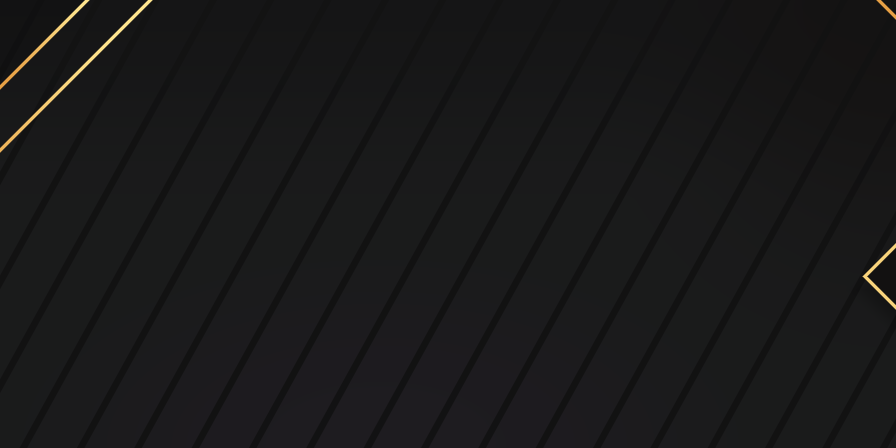
Reproduce this background procedurally as a WebGL 2 fragment shader.

```glsl
#version 300 es
precision highp float;

uniform vec2 u_resolution;
out vec4 fragColor;

// Lengths are in canvas heights
#define STRIPE_SPACING 0.128
#define STRIPE_OFFSET 0.052
#define STRIPE_LEAN 0.552
#define STRIPE_HALF_WIDTH 0.0074
#define GOLD_HALF_WIDTH 0.0037
#define DIAMOND_TIP vec2(1.932, 0.383)
#define STRIPE_COLOR vec3(0.066, 0.066, 0.067)
#define DEEP_GOLD vec3(0.91, 0.63, 0.27)
#define PALE_GOLD vec3(1.0, 0.90, 0.56)

float lineMask(float dist, float halfWidth, float pixel) {
    return 1.0 - smoothstep(halfWidth - 0.7 * pixel, halfWidth + 0.7 * pixel, abs(dist));
}

// Charcoal, cooler and lighter toward the bottom, dim at the top corners
vec3 backdrop(vec2 p) {
    vec3 top = vec3(0.083, 0.083, 0.086);
    vec3 middle = vec3(0.102, 0.104, 0.106);
    vec3 bottom = vec3(0.116, 0.108, 0.124);
    vec3 color = mix(middle, top, smoothstep(0.55, 1.0, p.y));
    vec2 glow = (p - vec2(0.85, 0.0)) / vec2(0.95, 0.5);
    color = mix(color, bottom, 1.0 - smoothstep(0.2, 1.0, length(glow)));
    float corner = 1.0 - smoothstep(0.0, 0.7, distance(p, vec2(2.0, 0.9)));
    return mix(color, vec3(0.078, 0.070, 0.068), 0.7 * corner);
}

// Signed distance to the nearest leaning stripe
float stripeDistance(vec2 p) {
    float along = (p.x - STRIPE_LEAN * p.y - STRIPE_OFFSET) / STRIPE_SPACING;
    float offset = (fract(along + 0.5) - 0.5) * STRIPE_SPACING;
    return offset / sqrt(1.0 + STRIPE_LEAN * STRIPE_LEAN);
}

// Signed distance to the diamond's left corner, negative inside
float diamondDistance(vec2 p) {
    vec2 q = p - DIAMOND_TIP;
    return (abs(q.y) - q.x) * inversesqrt(2.0);
}

void main() {
    vec2 p = gl_FragCoord.xy / u_resolution.y;
    float pixel = 1.0 / u_resolution.y;
    vec3 color = backdrop(p);

    // Diagonal stripes, fainter at the top
    float strength = mix(0.9, 0.6, smoothstep(0.6, 1.0, p.y));
    float stripe = lineMask(stripeDistance(p), STRIPE_HALF_WIDTH, pixel);
    color = mix(color, STRIPE_COLOR, strength * stripe);

    // Shaded corner and its two gold edges
    float leftCorner = (p.x + 1.0 - p.y) * inversesqrt(2.0);
    color *= mix(0.87, 1.0, smoothstep(0.136, 0.140, leftCorner));
    vec3 innerGold = mix(DEEP_GOLD, PALE_GOLD, smoothstep(0.0, 0.2, p.x));
    vec3 outerGold = mix(DEEP_GOLD, PALE_GOLD, smoothstep(-0.15, 0.28, p.x));
    color = mix(color, innerGold, lineMask(leftCorner - 0.138, GOLD_HALF_WIDTH, pixel));
    color = mix(color, outerGold, lineMask(leftCorner - 0.2375, GOLD_HALF_WIDTH, pixel));

    // Short gold edge at the top right
    float rightCorner = (2.0 - p.x + 1.0 - p.y) * inversesqrt(2.0);
    color = mix(color, DEEP_GOLD, lineMask(rightCorner - 0.0276, GOLD_HALF_WIDTH, pixel));

    // Diamond with a soft shadow below, dark fill and gold outline
    float shadow = 1.0 - smoothstep(-0.02, 0.035, diamondDistance(p + vec2(0.0, 0.03)));
    color *= 1.0 - 0.25 * shadow;
    float diamond = diamondDistance(p);
    float inside = 1.0 - smoothstep(-pixel, pixel, diamond);
    color = mix(color, vec3(0.070, 0.068, 0.066), inside);
    vec3 rimGold = mix(DEEP_GOLD, PALE_GOLD, 0.75);
    color = mix(color, rimGold, lineMask(diamond - 0.001, GOLD_HALF_WIDTH, pixel));

    fragColor = vec4(color, 1.0);
}
```
